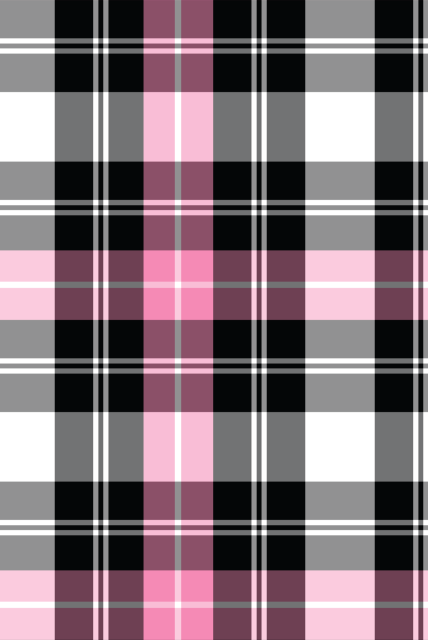
A Shadertoy shader for this pattern:

```glsl
// Pink, black and white tartan: one striped thread sequence (the sett) is
// evaluated along x for the warp and down y for the weft, then the two
// sets of threads are blended, with the warp slightly dominant.

const float REPEATS_DOWN = 2.0;              // setts per canvas height
const float SETT = 384.0;                    // threads in one sett
const vec2  ORIGIN = vec2(24.0, 152.2);      // white band centre, from top left
const float WARP_WEIGHT = 0.56;              // share of the warp in the blend
const float EDGE_PIXELS = 1.2;               // width of the smoothed edges

// Band limits in threads, counted from the middle of the white band
const float DARK_START = 41.75;
const float PINK_START = 148.25;
const float PINK_END   = 231.75;
const float DARK_END   = 342.25;

// Thin white lines
const float PAIR_OFFSET  = 55.2;             // pair centre from the band start
const float PAIR_SPACING = 6.05;             // each line from the pair centre
const float PAIR_HALF    = 3.15;
const float PINK_LINE    = 189.6;            // single line inside the pink band
const float PINK_HALF    = 3.75;

const vec3 WHITE = vec3(1.0);
const vec3 BLACK = vec3(0.016, 0.022, 0.026);
const vec3 PINK  = vec3(0.96, 0.54, 0.71);

// Smoothed coverage of the interval from a to b
float band(float t, float a, float b, float soft) {
    return clamp((t - a) / soft + 0.5, 0.0, 1.0)
         - clamp((t - b) / soft + 0.5, 0.0, 1.0);
}

// Smoothed coverage of a line around a centre
float stripe(float t, float centre, float halfWidth, float soft) {
    return band(t, centre - halfWidth, centre + halfWidth, soft);
}

// Two parallel lines, mirrored about the pair centre
float linePair(float t, float centre, float soft) {
    return stripe(abs(t - centre), PAIR_SPACING, PAIR_HALF, soft);
}

// Thread colour at position t along the repeating sett
vec3 threadColour(float t, float soft) {
    t = mod(t, SETT);
    vec3 colour = mix(WHITE, BLACK, band(t, DARK_START, DARK_END, soft));
    colour = mix(colour, PINK, band(t, PINK_START, PINK_END, soft));

    float lines = linePair(t, DARK_START + PAIR_OFFSET, soft)
                + linePair(t, PINK_END + PAIR_OFFSET, soft)
                + stripe(t, PINK_LINE, PINK_HALF, soft);
    return mix(colour, WHITE, lines);
}

void mainImage(out vec4 fragColor, in vec2 fragCoord) {
    // Thread coordinates, running right and down from the top left
    float threadsPerPixel = REPEATS_DOWN * SETT / iResolution.y;
    vec2 fromTopLeft = vec2(fragCoord.x, iResolution.y - fragCoord.y);
    vec2 thread = fromTopLeft * threadsPerPixel - ORIGIN;
    float soft = EDGE_PIXELS * threadsPerPixel;

    // Interlace the two thread directions
    vec3 warp = threadColour(thread.x, soft);
    vec3 weft = threadColour(thread.y, soft);
    fragColor = vec4(mix(weft, warp, WARP_WEIGHT), 1.0);
}
```
